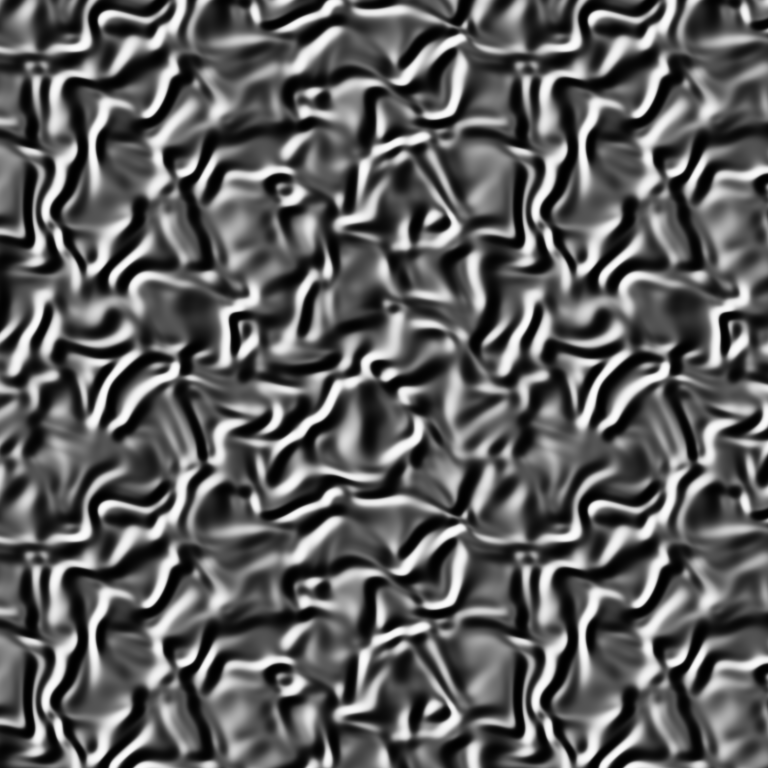
This pattern is drawn by a Shadertoy shader. Its source:

```glsl
// Grey embossed ripples that follow the contours of warped, tileable noise.

const float TILE_SIZE = 0.638;  // side of one repeat, in canvas heights
const float CELLS = 8.0;        // noise cells along one repeat

// Unit gradient of a lattice point
vec2 latticeGradient(vec2 cell, float period, uint seed) {
    uvec2 c = uvec2(mod(cell, period));
    uint h = c.x * 1597u + c.y * 51749u + seed * 7919u;
    h = (h ^ (h >> 15u)) * 73244475u;
    h = (h ^ (h >> 13u)) * 73244475u;
    h ^= h >> 16u;
    float angle = 6.2832 * float(h & 65535u) / 65536.0;
    return vec2(cos(angle), sin(angle));
}

// Gradient noise that wraps after "period" cells
float tileNoise(vec2 p, float period, uint seed) {
    vec2 cell = floor(p);
    vec2 f = p - cell;
    vec2 w = f * f * f * (f * (f * 6.0 - 15.0) + 10.0);
    vec2 right = vec2(1, 0);
    vec2 up = vec2(0, 1);
    float a = dot(latticeGradient(cell, period, seed), f);
    float b = dot(latticeGradient(cell + right, period, seed), f - right);
    float c = dot(latticeGradient(cell + up, period, seed), f - up);
    float d = dot(latticeGradient(cell + 1.0, period, seed), f - 1.0);
    return mix(mix(a, b, w.x), mix(c, d, w.x), w.y);
}

// Rippled surface: a sine wave across the noise contours
float rippleHeight(vec2 p) {
    vec2 warp = vec2(tileNoise(p, CELLS, 1u), tileNoise(p, CELLS, 2u));
    vec2 q = p + 0.6 * warp;
    float n = tileNoise(q, CELLS, 3u)
            + 0.35 * tileNoise(2.0 * q, 2.0 * CELLS, 4u);
    return sin(9.5 * n + 0.6);
}

void mainImage(out vec4 fragColor, in vec2 fragCoord) {
    // Repeats start at the top left corner
    vec2 uv = vec2(fragCoord.x, iResolution.y - fragCoord.y) / iResolution.y;
    vec2 p = uv * CELLS / TILE_SIZE;

    // Emboss with light along the falling diagonal
    vec2 lightStep = 0.075 * normalize(vec2(1.0, 0.75));
    float slope = rippleHeight(p + lightStep) - rippleHeight(p - lightStep);

    // Soft tone curve, weighted to the darks
    float grey = 1.0 / (1.0 + exp(0.75 - 2.5 * slope));
    fragColor = vec4(vec3(grey), 1.0);
}
```
